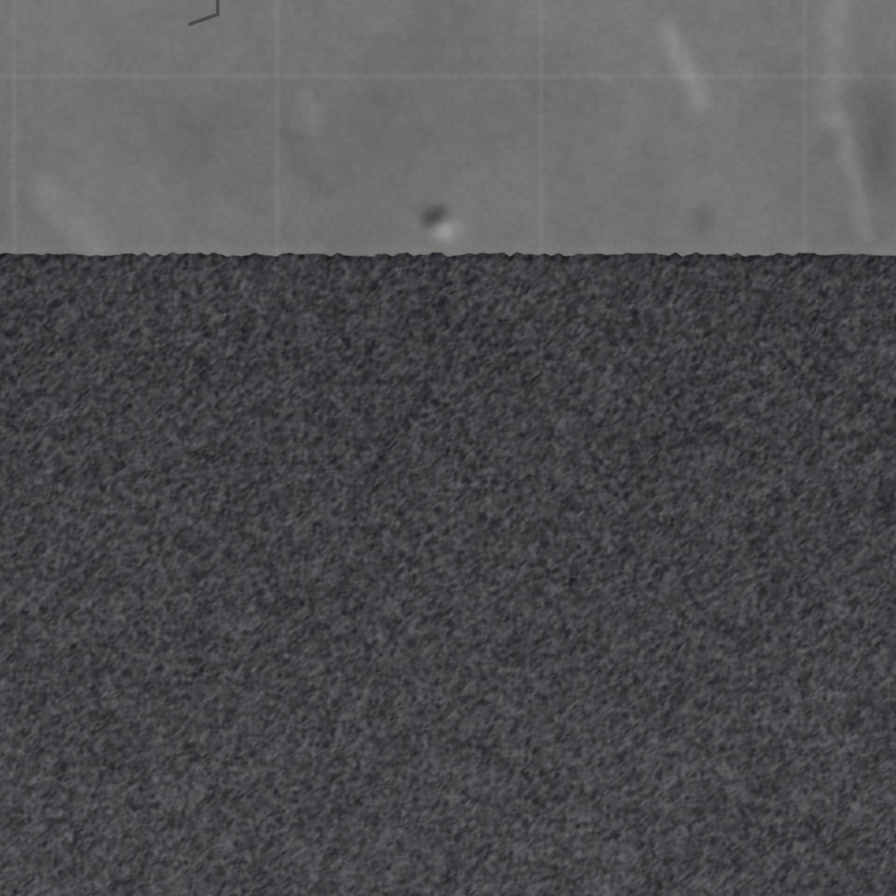
Write a WebGL 1 fragment shader that draws this texture.

```glsl
precision highp float;
// A mottled grey plaster wall above a dark, coarse woven carpet.
// The wall layers soft noise, faint panel seams, stains and a hairline crack;
// the carpet is slanted value noise with a ragged, shadowed upper edge.

uniform vec2 u_resolution;

const float EDGE_HEIGHT = 0.716;

float hash(vec2 p) {
    vec3 q = fract(vec3(p.xyx) * 0.1031);
    q += dot(q, q.yzx + 33.33);
    return fract((q.x + q.y) * q.z);
}

float valueNoise(vec2 p) {
    vec2 cell = floor(p);
    vec2 f = fract(p);
    f = f * f * (3.0 - 2.0 * f);
    float bottom = mix(hash(cell), hash(cell + vec2(1.0, 0.0)), f.x);
    float top = mix(hash(cell + vec2(0.0, 1.0)), hash(cell + 1.0), f.x);
    return mix(bottom, top, f.y);
}

// Layered noise centred on zero.
float fbm(vec2 p) {
    float sum = 0.0;
    float gain = 0.5;
    for (int i = 0; i < 4; i++) {
        sum += gain * (valueNoise(p) - 0.5);
        p = mat2(0.8, 0.6, -0.6, 0.8) * p * 2.03 + 17.3;
        gain *= 0.5;
    }
    return sum;
}

float segmentDistance(vec2 p, vec2 a, vec2 b) {
    vec2 ab = b - a;
    return length(p - a - ab * clamp(dot(p - a, ab) / dot(ab, ab), 0.0, 1.0));
}

float softSpot(vec2 p, vec2 center, vec2 radius) {
    vec2 d = (p - center) / radius;
    return exp(-dot(d, d));
}

float softStroke(vec2 p, vec2 a, vec2 b, float width) {
    float d = segmentDistance(p, a, b) / width;
    return exp(-d * d);
}

float seam(float offset, float width) {
    return exp(-offset * offset / (width * width));
}

float wallStains(vec2 p) {
    vec2 q = p + 0.014 * vec2(fbm(p * 38.0), fbm(p * 38.0 + 51.0));
    float tone = 0.0;
    tone -= 0.17 * softSpot(q, vec2(0.483, 0.758), vec2(0.014, 0.013));
    tone += 0.15 * softSpot(q, vec2(0.499, 0.742), vec2(0.015, 0.012));
    tone -= 0.07 * softSpot(q, vec2(0.785, 0.754), vec2(0.012, 0.016));
    tone += 0.06 * softStroke(q, vec2(0.748, 0.965), vec2(0.782, 0.885), 0.012);
    tone += 0.05 * softStroke(q, vec2(0.935, 1.0), vec2(0.927, 0.87), 0.016);
    tone += 0.05 * softStroke(q, vec2(0.940, 0.87), vec2(0.966, 0.74), 0.010);
    tone -= 0.07 * softSpot(q, vec2(0.985, 0.845), vec2(0.022, 0.055));
    tone += 0.04 * softSpot(q, vec2(0.345, 0.876), vec2(0.017, 0.030));
    tone -= 0.03 * softStroke(q, vec2(0.320, 0.85), vec2(0.355, 0.79), 0.014);
    tone -= 0.025 * softSpot(q, vec2(0.225, 0.84), vec2(0.060, 0.055));
    tone += 0.04 * softStroke(q, vec2(0.045, 0.79), vec2(0.110, 0.725), 0.017);
    return tone;
}

vec3 wallColor(vec2 p) {
    float tone = 0.448 + 0.07 * fbm(p * vec2(10.0, 8.0) + 4.0);
    tone += 0.04 * fbm(p * 65.0) + 0.022 * (valueNoise(p * 230.0) - 0.5);
    tone += wallStains(p);

    // Evenly spaced vertical seams and one horizontal seam.
    float panel = (fract((p.x - 0.0156) / 0.294 + 0.5) - 0.5) * 0.294;
    tone += 0.026 * seam(panel, 0.0028) + 0.028 * seam(p.y - 0.915, 0.003);

    float crack = segmentDistance(p, vec2(0.212, 0.973), vec2(0.243, 0.984));
    crack = min(crack, segmentDistance(p, vec2(0.243, 0.984), vec2(0.243, 1.01)));
    tone -= 0.16 * (1.0 - smoothstep(0.0008, 0.003, crack));
    return vec3(tone, tone, tone * 0.995);
}

vec3 carpetColor(vec2 p) {
    // Fibres run up and to the right, with a little wander.
    vec2 q = mat2(0.77, -0.64, 0.64, 0.77) * p;
    q += 0.004 * vec2(valueNoise(p * 60.0), valueNoise(p * 60.0 + 31.0));
    float coarseGrain = valueNoise(q * vec2(115.0, 190.0)) - 0.5;
    float fineGrain = valueNoise(q * vec2(210.0, 330.0) + 73.0) - 0.5;
    float crossGrain = valueNoise(p * vec2(240.0, 190.0) + 19.0) - 0.5;
    float tone = mix(0.275, 0.243, p.y / EDGE_HEIGHT);
    tone += 0.10 * coarseGrain + 0.11 * fineGrain + 0.08 * crossGrain;
    tone += 0.035 * fbm(p * 18.0);
    float tint = valueNoise(p * 95.0 + 140.0) - 0.5;
    vec3 hueShift = vec3(-0.002, -0.002, 0.012) + tint * vec3(0.008, 0.005, -0.018);
    return vec3(tone) + hueShift;
}

void main() {
    vec2 p = gl_FragCoord.xy / u_resolution;
    float ragged = valueNoise(vec2(p.x * 130.0, 7.0)) - 0.5;
    float edge = EDGE_HEIGHT + 0.005 * ragged;
    float blur = max(0.0013, 0.75 / u_resolution.y);
    vec3 carpet = carpetColor(p) - 0.055 * seam(p.y - edge + 0.001, 0.005);
    vec3 wall = wallColor(p) + 0.018 * seam(p.y - edge - 0.005, 0.006);
    vec3 color = mix(carpet, wall, smoothstep(-blur, blur, p.y - edge));
    gl_FragColor = vec4(clamp(color, 0.0, 1.0), 1.0);
}
```
